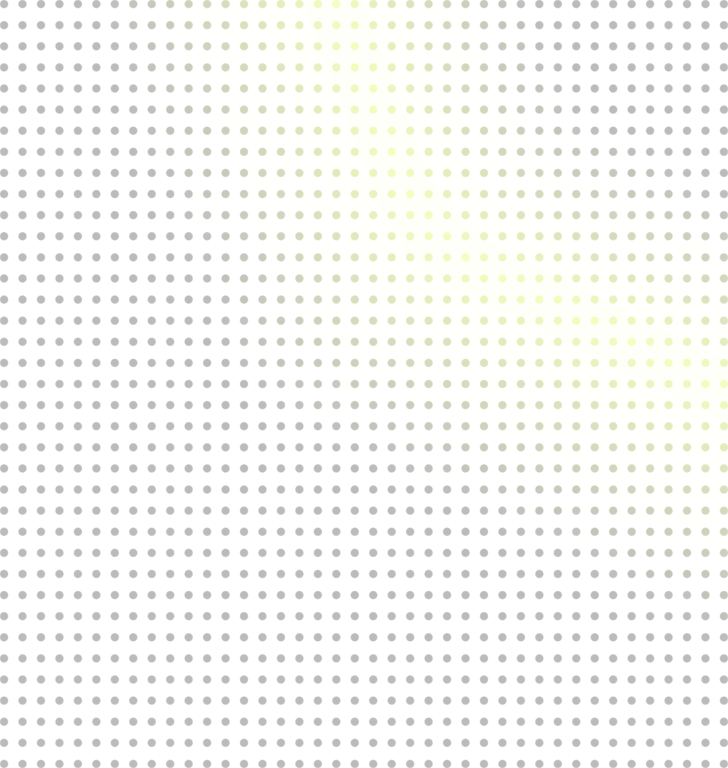
Reproduce this pattern procedurally as a Shadertoy shader.

```glsl
// Even grid of small grey dots on white, lit by a soft lime glow along a bent diagonal band.

// Smooth minimum: rounds the corner where two distances meet
float smoothMin(float a, float b, float k) {
    float h = max(k - abs(a - b), 0.0) / k;
    return min(a, b) - 0.25 * k * h * h;
}

// Glow strength, 1 on the ridge and 0 far away; p is in canvas heights from the top left
float ridgeGlow(vec2 p) {
    float steepSide = dot(p - vec2(0.436, 0.0), normalize(vec2(1.0, -0.38)));
    float shallowSide = dot(p - vec2(0.638, 0.352), normalize(vec2(0.5, -1.0)));
    float offset = smoothMin(steepSide, shallowSide, 0.06);
    float reach = offset > 0.0 ? 0.25 : 0.31;
    return pow(max(1.0 - abs(offset) / reach, 0.0), 1.25);
}

void mainImage(out vec4 fragColor, in vec2 fragCoord) {
    vec2 uv = fragCoord / iResolution.xy;
    vec2 canvas = vec2(iResolution.x / iResolution.y, 1.0);

    // 40 columns by 37 rows, the outer dots touching the canvas edges
    vec2 gaps = vec2(39.0, 36.0);
    vec2 margin = 0.0053 / canvas;
    vec2 cell = round((uv - margin) / (1.0 - 2.0 * margin) * gaps);
    vec2 center = (margin + cell / gaps * (1.0 - 2.0 * margin)) * canvas;

    // Round dot with a soft edge
    float edge = 0.9 / iResolution.y;
    float dist = length(uv * canvas - center) - 0.0053;
    float dot_ = 1.0 - smoothstep(-edge, edge, dist);

    // Each dot takes one tint; the paper only warms faintly near the ridge
    float dotGlow = ridgeGlow(vec2(center.x, 1.0 - center.y));
    float paperGlow = ridgeGlow(vec2(uv.x * canvas.x, 1.0 - uv.y));
    vec3 dotColor = mix(vec3(0.735), vec3(0.945, 1.0, 0.75), dotGlow);
    vec3 paper = mix(vec3(1.0), vec3(1.0, 1.0, 0.975), paperGlow * paperGlow);

    fragColor = vec4(mix(paper, dotColor, dot_), 1.0);
}
```
